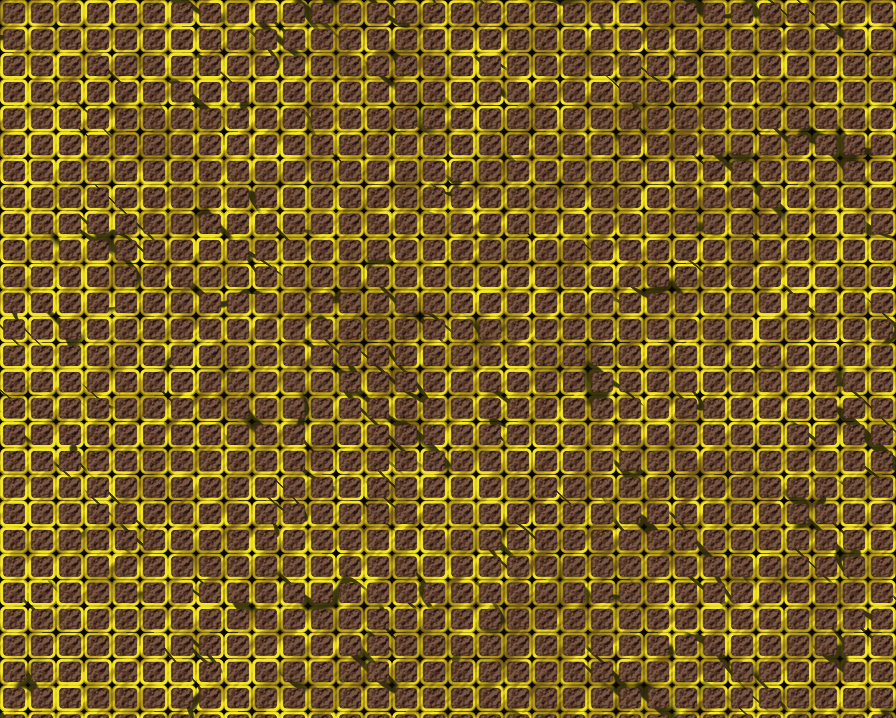
A Shadertoy shader for this pattern:

```glsl
// Grid of rough brown stone tiles in worn gold frames, with black star gaps at the corners.
#define CELLS vec2(32.0, 27.25)   // repeats across and down
#define TILE_HALF 0.385           // half size of the stone, in cells
#define TILE_ROUND 0.12
#define FRAME_ROUND 0.215         // sets the size of the star gaps
#define STONE_GRAIN 7.5
#define CRACK_WIDTH 0.035
#define STONE_DARK vec3(0.14, 0.08, 0.07)
#define STONE_MID vec3(0.32, 0.20, 0.14)
#define STONE_LIGHT vec3(0.47, 0.345, 0.27)
#define GOLD_DARK vec3(0.48, 0.38, 0.09)
#define GOLD_MID vec3(0.70, 0.60, 0.09)
#define GOLD_LIGHT vec3(0.96, 0.90, 0.15)

float hash(vec2 p) {
    return fract(sin(dot(p, vec2(12.9898, 78.233))) * 43758.5453);
}

float noise(vec2 p) {
    vec2 i = floor(p), f = fract(p);
    f = f * f * (3.0 - 2.0 * f);
    return mix(mix(hash(i), hash(i + vec2(1, 0)), f.x),
               mix(hash(i + vec2(0, 1)), hash(i + vec2(1, 1)), f.x), f.y);
}

float roundedBox(vec2 p, float halfSize, float radius) {
    vec2 q = abs(p) - halfSize + radius;
    return length(max(q, 0.0)) + min(max(q.x, q.y), 0.0) - radius;
}

float stoneHeight(vec2 p) {
    // Lumps lean down to the right
    vec2 q = vec2(p.x - 0.3 * p.y, p.y + 0.35 * p.x) * STONE_GRAIN;
    return 0.65 * noise(q) + 0.35 * noise(q * 1.9 + 17.0);
}

vec3 stoneColor(vec2 local, vec2 cell) {
    // One relief shared by all tiles, nudged a little per cell
    vec2 p = local + 4.0 + 0.04 * vec2(hash(cell), hash(cell + 5.0));
    vec2 toLight = vec2(-0.04, -0.045);
    float relief = stoneHeight(p) - stoneHeight(p + toLight);
    float tone = 0.5 + 1.6 * relief + 0.3 * (noise(p * 11.0 + cell * 3.0) - 0.5);
    vec3 color = mix(STONE_DARK, STONE_MID, smoothstep(-0.05, 0.34, tone));
    return mix(color, STONE_LIGHT, smoothstep(0.36, 0.72, tone));
}

vec3 goldColor(vec2 p, float across, vec2 uv) {
    // Slanted glints, stronger toward the left and lower parts
    float rise = p.x + p.y, fall = p.x - p.y;
    float streak = noise(vec2(rise * 2.3, fall * 0.7));
    float fine = noise(vec2(rise * 7.0, fall * 1.6) + 31.0);
    float patches = noise(p * 0.23 + 9.0);
    float sheen = 0.08 * (1.0 - uv.x) + 0.16 * pow(abs(uv.x - 0.58) * 1.7, 2.0)
                + 0.06 * (1.0 - uv.y) + 0.2 * (patches - 0.5);
    float ridge = 1.0 - abs(2.0 * across - 0.9);
    float tone = 0.64 * streak + 0.28 * fine + 0.22 * ridge + sheen - 0.1;
    vec3 color = mix(GOLD_DARK, GOLD_MID, smoothstep(0.22, 0.52, tone));
    return mix(color, GOLD_LIGHT, smoothstep(0.5, 0.82, tone));
}

float crackMask(vec2 p, float px) {
    // Broken thin lines falling to the right
    float fall = p.x - p.y, rise = p.x + p.y;
    float line = abs(noise(vec2(fall * 1.25, rise * 0.28) + 57.0) - 0.5);
    float present = smoothstep(0.5, 0.66, noise(p * 0.8 + 23.0));
    return present * (1.0 - smoothstep(CRACK_WIDTH, CRACK_WIDTH + px, line));
}

void mainImage(out vec4 fragColor, in vec2 fragCoord) {
    vec2 uv = fragCoord / iResolution.xy;
    vec2 p = vec2(uv.x, 1.0 - uv.y) * CELLS;   // rows start at the top edge
    vec2 cell = floor(p), local = fract(p) - 0.5;
    float px = CELLS.y / iResolution.y;

    float tile = roundedBox(local, TILE_HALF, TILE_ROUND);
    float frame = roundedBox(local, 0.5, FRAME_ROUND);

    // Gold frame with cracks and a faint seam toward its neighbours
    float across = clamp(tile / (0.5 - TILE_HALF), 0.0, 1.0);
    vec3 color = goldColor(p, across, uv);
    color *= 1.0 - 0.18 * smoothstep(0.75, 1.0, across);
    color = mix(color, vec3(0.13, 0.12, 0.03), 0.85 * crackMask(p, px));

    // Star gaps, left open a little more or less by wear
    float wear = 0.035 * (hash(floor(p + 0.5)) - 0.5);
    float gap = smoothstep(-0.5 * px, 0.5 * px, frame - 0.008 + wear);
    color = mix(color, vec3(0.035, 0.03, 0.015), gap);

    // Stone set in the frame, shaded along its rim
    vec3 stone = stoneColor(local, cell);
    stone *= 1.0 - 0.25 * smoothstep(-0.07, 0.0, tile);
    color = mix(stone, color, smoothstep(-0.5 * px, 0.5 * px, tile));

    fragColor = vec4(color, 1.0);
}
```
